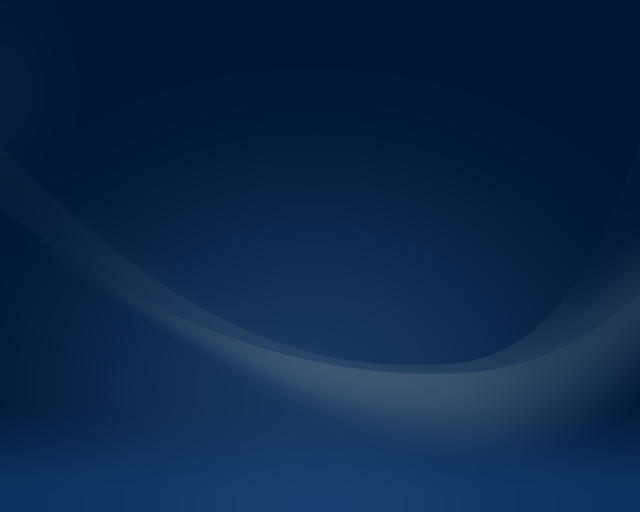
Write a WebGL 1 fragment shader that draws this background.

```glsl
precision highp float;

uniform vec2 u_resolution;

const vec3 NIGHT = vec3(0.002, 0.092, 0.210);
const vec3 HALO = vec3(0.095, 0.220, 0.370);
const vec3 FLOOR_EDGE = vec3(0.050, 0.190, 0.370);
const vec3 FLOOR_MID = vec3(0.095, 0.245, 0.435);
const vec3 MIST = vec3(0.330, 0.420, 0.500);

// Height of a valley with its own steepness and power on each side.
float valley(float x, vec2 lowest, vec2 leftShape, vec2 rightShape) {
  float d = x - lowest.x;
  vec2 shape = d < 0.0 ? leftShape : rightShape;
  return lowest.y + shape.x * pow(abs(d) + 0.00001, shape.y);
}

// Coverage of the area below an edge, with a soft step.
float below(float edge, float y, float softness) {
  return smoothstep(-softness, softness, edge - y);
}

// Smooth bell that reaches zero at one radius from its centre.
float bell(vec2 p, vec2 centre, vec2 radius) {
  return smoothstep(1.0, 0.0, length((p - centre) / radius));
}

vec3 backdrop(vec2 p) {
  vec3 color = mix(NIGHT, HALO, bell(p, vec2(0.49, 0.24), vec2(0.64, 0.64)));
  // Blue floor, brightest in the middle
  float middle = 1.0 - smoothstep(0.0, 0.55, abs(p.x - 0.5));
  vec3 ground = mix(FLOOR_EDGE, FLOOR_MID, middle);
  color = mix(color, ground, smoothstep(0.22, 0.03, p.y));
  // Faint light in the upper left corner
  return color + 0.018 * bell(p, vec2(0.0, 0.82), vec2(0.13, 0.25));
}

// Translucent veil between the upper and lower edges.
float veil(vec2 p, float upper, float lower, float softness) {
  float inside = below(upper, p.y, softness);
  float rise = max(p.y - lower, 0.0);
  float left = 0.05 + 0.21 * smoothstep(0.0, 0.45, p.x);
  float right = 0.02 + 0.24 * exp(-rise * rise / 0.006);
  float sheet = inside * mix(left, right, smoothstep(0.60, 0.78, p.x));
  // Soft bloom just above the upper edge
  float lift = max(p.y - upper, 0.0);
  float bloom = 0.06 * exp(-lift / 0.025) * (1.0 - inside);
  return sheet + bloom * bell(vec2(p.x, 0.0), vec2(0.32, 0.0), vec2(0.34, 1.0));
}

// Mist hanging from the lower edge, deeper towards the right.
float hangingMist(vec2 p, float lower) {
  float depth = mix(0.035, 0.215, smoothstep(0.10, 0.95, p.x));
  float fall = max(lower - p.y, 0.0) / depth;
  float strength = 0.62 * smoothstep(0.02, 0.56, p.x);
  strength *= 1.0 - 0.42 * smoothstep(0.60, 0.95, p.x);
  return strength * (1.0 - smoothstep(0.10, 1.05, fall));
}

void main() {
  vec2 p = gl_FragCoord.xy / u_resolution;
  float softness = 1.3 / u_resolution.y;

  // Three sweeping edges
  float upper = valley(p.x, vec2(0.638, 0.287), vec2(1.064, 2.0), vec2(9.2, 3.0));
  float inner = valley(p.x, vec2(0.650, 0.280), vec2(0.880, 2.0), vec2(5.8, 3.0));
  float lower = valley(p.x, vec2(0.677, 0.270), vec2(0.705, 2.0), vec2(2.21, 2.34));

  // Veil above the lower edge, mist beneath it
  float under = below(lower, p.y, softness);
  float haze = mix(veil(p, upper, lower, softness), hangingMist(p, lower), under);
  float fold = below(inner, p.y, softness) * (1.0 - under);
  haze += 0.02 * fold * smoothstep(0.62, 0.80, p.x);

  gl_FragColor = vec4(mix(backdrop(p), MIST, haze), 1.0);
}
```
